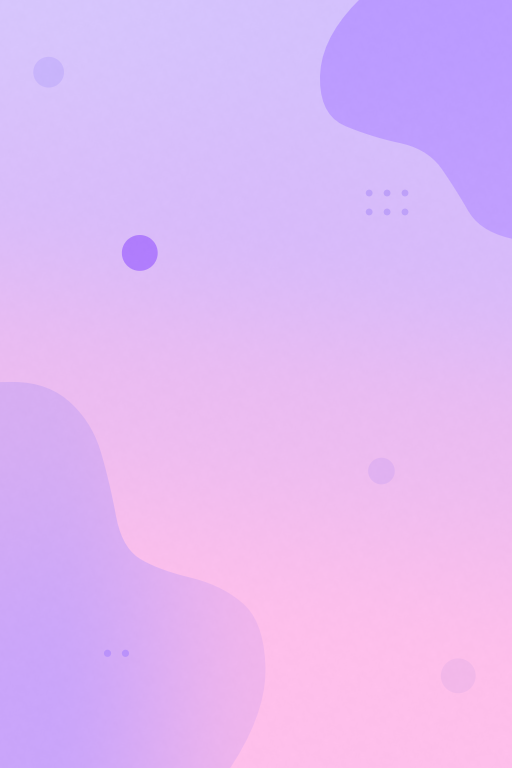
Write a Shadertoy shader that draws this background.

```glsl
// Draws a lilac-to-pink gradient with two soft wavy blobs, pale discs and small dot grids.

// Coverage of a shape from its signed distance, one pixel wide
float fill(float d) {
    return clamp(0.5 - d * iResolution.x, 0.0, 1.0);
}

// Signed distance to a closed quadratic B-spline
float splineDistance(vec2 p, vec2 control[12]) {
    const int STEPS = 8;
    float nearest = 1e3;
    float side = 1.0;
    for (int i = 0; i < 12; i++) {
        vec2 bend = control[i];
        vec2 start = 0.5 * (control[(i + 11) % 12] + bend);
        vec2 end = 0.5 * (bend + control[(i + 1) % 12]);
        vec2 a = start;
        for (int j = 1; j <= STEPS; j++) {
            float t = float(j) / float(STEPS);
            vec2 b = mix(mix(start, bend, t), mix(bend, end, t), t);
            vec2 edge = b - a;
            vec2 w = p - a;
            vec2 gap = w - edge * clamp(dot(w, edge) / dot(edge, edge), 0.0, 1.0);
            nearest = min(nearest, dot(gap, gap));
            // Flip the side at each crossing of a horizontal ray
            bvec3 crossing = bvec3(p.y >= a.y, p.y < b.y, edge.x * w.y > edge.y * w.x);
            if (all(crossing) || !any(crossing)) side = -side;
            a = b;
        }
    }
    return side * sqrt(nearest);
}

float disc(vec2 p, vec2 center, float radius) {
    return fill(length(p - center) - radius);
}

// Dots repeated on a limited grid
float dotGrid(vec2 p, vec2 corner, vec2 spacing, vec2 count, float radius) {
    vec2 cell = clamp(round((p - corner) / spacing), vec2(0.0), count - 1.0);
    return disc(p, corner + cell * spacing, radius);
}

// Faint paper mottling from layered, warped sines
float grain(vec2 p) {
    float sum = 0.0;
    for (int i = 0; i < 4; i++) {
        p = mat2(0.8, 0.6, -0.6, 0.8) * p * 1.6 + 3.1;
        sum += sin(p.x + 1.7 * sin(p.y)) * sin(p.y + 1.3 * sin(p.x));
    }
    return sum * 0.25;
}

vec3 backdrop(vec2 p) {
    float depth = 1.5 - p.y - 0.14 * (p.x - 0.5);
    vec3 color = mix(vec3(0.83, 0.755, 0.99), vec3(0.845, 0.73, 0.98), smoothstep(0.0, 0.5, depth));
    color = mix(color, vec3(0.92, 0.735, 0.945), smoothstep(0.42, 0.82, depth));
    color = mix(color, vec3(0.995, 0.748, 0.92), smoothstep(0.75, 1.28, depth));
    // Paler top left corner
    return color + vec3(0.01, 0.02, 0.0) * smoothstep(0.7, 0.0, distance(p, vec2(0.0, 1.5)));
}

void mainImage(out vec4 fragColor, in vec2 fragCoord) {
    // Canvas is one unit wide and 1.5 units tall
    vec2 p = fragCoord / iResolution.xy * vec2(1.0, 1.5);
    vec3 color = backdrop(p);

    // Upper right blob
    float upper = splineDistance(p, vec2[12](
        vec2(0.781, 1.578), vec2(0.627, 1.428), vec2(0.623, 1.275), vec2(0.727, 1.232),
        vec2(0.836, 1.209), vec2(0.891, 1.129), vec2(0.938, 1.047), vec2(1.064, 1.020),
        vec2(1.250, 1.020), vec2(1.250, 1.305), vec2(1.250, 1.695), vec2(1.016, 1.715)));
    vec3 violet = mix(vec3(0.755, 0.62, 0.995), vec3(0.73, 0.605, 1.0), smoothstep(1.0, 1.5, p.y));
    color = mix(color, violet, fill(upper));

    // Lower left blob, fading to pink on its right
    float lower = splineDistance(p, vec2[12](
        vec2(-0.055, 0.752), vec2(0.090, 0.756), vec2(0.180, 0.676), vec2(0.215, 0.555),
        vec2(0.238, 0.430), vec2(0.309, 0.387), vec2(0.434, 0.357), vec2(0.516, 0.285),
        vec2(0.521, 0.109), vec2(0.381, -0.105), vec2(-0.234, -0.180), vec2(-0.234, 0.758)));
    vec3 orchid = mix(vec3(0.79, 0.645, 0.98), vec3(0.84, 0.68, 0.95), smoothstep(0.1, 0.75, p.y));
    orchid = mix(orchid, vec3(0.94, 0.71, 0.925), smoothstep(0.08, 0.54, p.x));
    color = mix(color, orchid, fill(lower));

    // Discs
    color = mix(color, vec3(0.785, 0.705, 0.985), disc(p, vec2(0.095, 1.359), 0.030));
    color = mix(color, vec3(0.69, 0.49, 0.99), disc(p, vec2(0.273, 1.006), 0.035));
    color = mix(color, vec3(0.88, 0.695, 0.945), disc(p, vec2(0.745, 0.580), 0.026));
    color = mix(color, vec3(0.95, 0.72, 0.915), disc(p, vec2(0.895, 0.180), 0.034));

    // Dot grids
    float sixDots = dotGrid(p, vec2(0.721, 1.086), vec2(0.035, 0.037), vec2(3.0, 2.0), 0.0066);
    float twoDots = dotGrid(p, vec2(0.210, 0.224), vec2(0.035), vec2(2.0, 1.0), 0.007);
    color = mix(color, vec3(0.745, 0.63, 0.975), sixDots);
    color = mix(color, vec3(0.73, 0.57, 0.98), twoDots);

    fragColor = vec4(color + 0.006 * grain(p * 60.0), 1.0);
}
```
